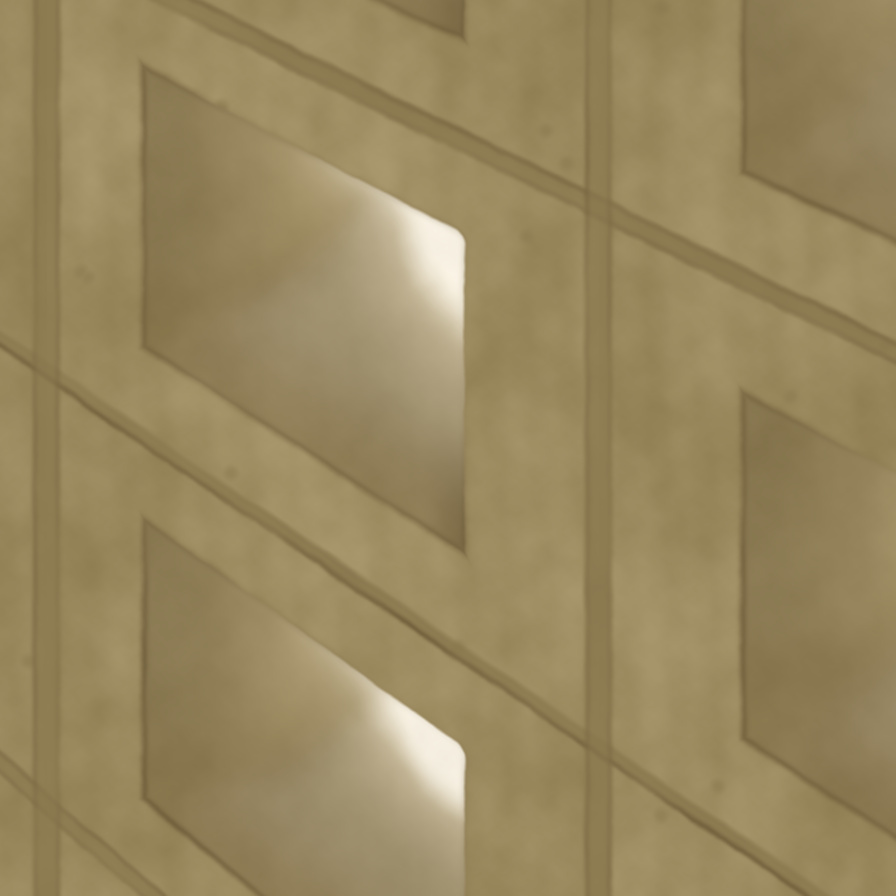
Reproduce this pattern procedurally as a WebGL 1 fragment shader.

```glsl
precision highp float;
uniform vec2 u_resolution;

// Lattice: columns are even, diagonal rows spread towards the right
const float COLUMN_START = 0.052;
const float COLUMN_WIDTH = 0.616;
const vec2 ROW_OFFSET = vec2(-0.069, 0.301);   // start, rise per column
const vec2 ROW_HEIGHT = vec2(0.483, 0.1185);   // start, growth per column
const float SLANT = 0.87;                      // vertical to normal distance
const float POST_HALF = 0.0150;
const float RAIL_HALF = 0.0110;

// Recess bounds inside one cell, and their drift per column
const vec2 HOLE_MIN = vec2(0.176, 0.180);
const vec2 HOLE_MAX = vec2(0.757, 0.800);
const vec2 MIN_DRIFT = vec2(0.086, 0.022);
const vec2 MAX_DRIFT = vec2(0.170, 0.012);
const float CORNER_RADIUS = 0.010;
const float CREASE_REACH = 0.77;
const float SOFTNESS = 0.0024;

const vec3 STONE_DARK = vec3(0.570, 0.500, 0.330);
const vec3 STONE_PALE = vec3(0.650, 0.580, 0.415);
const vec3 JOINT = vec3(0.535, 0.465, 0.305);
const vec3 SHADOW = vec3(0.400, 0.330, 0.200);
const vec3 SIDE_FACE = vec3(0.535, 0.470, 0.315);
const vec3 FLOOR_FACE = vec3(0.610, 0.550, 0.415);
const vec3 GLOW = vec3(0.860, 0.810, 0.690);
const vec3 LAMP = vec3(0.970, 0.945, 0.890);

float hash(vec2 p) {
  return fract(sin(dot(p, vec2(127.1, 311.7))) * 4375.85);
}

// Layered, folded sines, about -1 to 1
float mottle(vec2 p) {
  float sum = 0.0;
  float amp = 0.45;
  for (int i = 0; i < 5; i++) {
    p = mat2(1.5, 1.1, -1.1, 1.5) * p + 1.3;
    sum += amp * sin(p.x + 1.7 * sin(p.y));
    amp *= 0.68;
  }
  return sum;
}

// Sparse pits: distance to cell points, most of them switched off
float pits(vec2 p) {
  vec2 cell = floor(p);
  float pit = 0.0;
  for (int j = -1; j <= 1; j++) {
    for (int i = -1; i <= 1; i++) {
      vec2 id = cell + vec2(float(i), float(j));
      vec2 centre = id + vec2(hash(id), hash(id + 7.3));
      float present = step(0.90, hash(id + 3.1));
      pit = max(pit, present * smoothstep(0.16, 0.02, length(p - centre)));
    }
  }
  return pit;
}

// Soft groove from a signed distance; each rim fades by its own wear
vec3 groove(vec3 base, float d, float halfWidth, vec2 rims, float fill) {
  float body = smoothstep(halfWidth + 0.005, halfWidth - 0.005, abs(d));
  vec2 offset = (vec2(d) + vec2(halfWidth, -halfWidth) * 0.85) / 0.0036;
  vec2 line = exp(-offset * offset) * rims;
  return mix(mix(base, JOINT, fill * body), SHADOW, max(line.x, line.y));
}

// Lit recess; q runs 0 to 1 from the upper left corner
vec3 recess(vec2 q, vec2 cell, float grain) {
  float crease = q.x - CREASE_REACH * (1.0 - q.y) + 0.03 * grain;
  float onFloor = smoothstep(-0.06, 0.07, crease);
  vec3 side = mix(SIDE_FACE, STONE_PALE, smoothstep(0.05, 0.6, q.x));
  vec3 col = mix(side, FLOOR_FACE, onFloor);
  col = mix(col, JOINT, 0.8 * exp(-110.0 * crease * crease) * (1.0 - q.x));

  // Dim foot, and a wedge of shade in the lower right
  col = mix(col, JOINT, 0.8 * smoothstep(0.55, 1.0, q.y));
  float wedge = smoothstep(0.85, 1.0, q.x) * smoothstep(0.5, 0.95, q.y);
  col = mix(col, SHADOW, 0.4 * wedge);

  // Lamp light from the upper right, spreading along the top edge
  float spread = mix(0.9, 1.25, mod(cell.y, 2.0));
  float reach = length(vec2((1.0 - q.x) / spread, 0.9 * q.y * spread));
  reach += 0.035 * grain;
  float facing = mix(0.35, 1.0, onFloor);
  col = mix(col, GLOW, exp(-7.5 * reach * reach) * facing);
  col = mix(col, LAMP, smoothstep(0.30, 0.13, reach) * facing);
  float lip = exp(-16.0 * max(q.y, 0.0)) * smoothstep(0.38, 0.85, q.x);
  return mix(col, LAMP, 0.65 * lip);
}

void main() {
  vec2 p = gl_FragCoord.xy / u_resolution;
  p.y = 1.0 - p.y;
  float soft = max(SOFTNESS, 0.8 / u_resolution.y);

  // Skewed lattice coordinates
  float u = (p.x - COLUMN_START) / COLUMN_WIDTH;
  float height = ROW_HEIGHT.x + ROW_HEIGHT.y * u;
  float v = (p.y - ROW_OFFSET.x - ROW_OFFSET.y * u) / height;
  vec2 cell = floor(vec2(u, v));
  vec2 local = vec2(u, v) - cell;
  float grain = mottle(p * 5.0);
  float fine = mottle(p * 17.0 + 4.0);

  // Weathered panel with faint vertical streaks
  float streak = sin(p.x * 95.0 + 2.0 * sin(p.y * 6.0)) * sin(p.x * 41.0);
  float tone = 0.53 + 0.38 * grain + 0.12 * streak;
  vec3 col = mix(STONE_DARK, STONE_PALE, tone) + 0.013 * fine;
  col += 0.016 * (hash(cell + 2.0) - 0.5);
  col = mix(col, JOINT, 0.5 * pits(p * 13.0));

  // Joints: alternate rails are narrow, with one dark lower line
  float worn = 0.0016 * fine;
  vec2 wear = 0.75 + 0.45 * vec2(mottle(p * 4.0 + 9.0), mottle(p * 4.0 + 2.0));
  float rail = (v - floor(v + 0.5)) * height * SLANT + worn;
  float post = (u - floor(u + 0.5)) * COLUMN_WIDTH + 0.6 * worn;
  float narrow = mod(floor(v + 0.5), 2.0);
  vec2 railRims = mix(vec2(0.32, 0.28), vec2(0.10, 0.62), narrow);
  float fill = 0.72 + 0.2 * grain;
  col = groove(col, rail, RAIL_HALF - 0.003 * narrow, railRims * wear, fill);
  col = groove(col, post, POST_HALF, vec2(0.26, 0.22) * wear, fill);

  // Recess outline, rounded at the lamp corner
  vec2 low = HOLE_MIN + MIN_DRIFT * cell.x;
  vec2 high = HOLE_MAX + MAX_DRIFT * cell.x;
  vec2 scale = vec2(COLUMN_WIDTH, height * SLANT);
  vec2 before = (low - local) * scale;
  vec2 after = (local - high) * scale;
  vec2 lampCorner = vec2(after.x, before.y) + CORNER_RADIUS;
  float rounded = length(max(lampCorner, 0.0)) - CORNER_RADIUS;
  float dist = max(max(before.x, after.y), max(max(after.x, before.y), rounded));
  dist += 0.0012 * fine;

  vec2 q = (local - low) / (high - low);
  vec3 inner = recess(q, cell, grain) + 0.018 * grain + 0.010 * fine;
  col = mix(col, inner, smoothstep(soft, -soft, dist));

  // Thin contact shade, strongest on the left and lower edges
  float shaded = mix(0.5, 0.16, smoothstep(0.2, 0.8, q.x - q.y + 0.4)) * wear.x;
  col = mix(col, SHADOW, shaded * exp(-pow(abs(dist) / 0.0045, 2.0)));
  gl_FragColor = vec4(clamp(col, 0.0, 1.0), 1.0);
}
```
